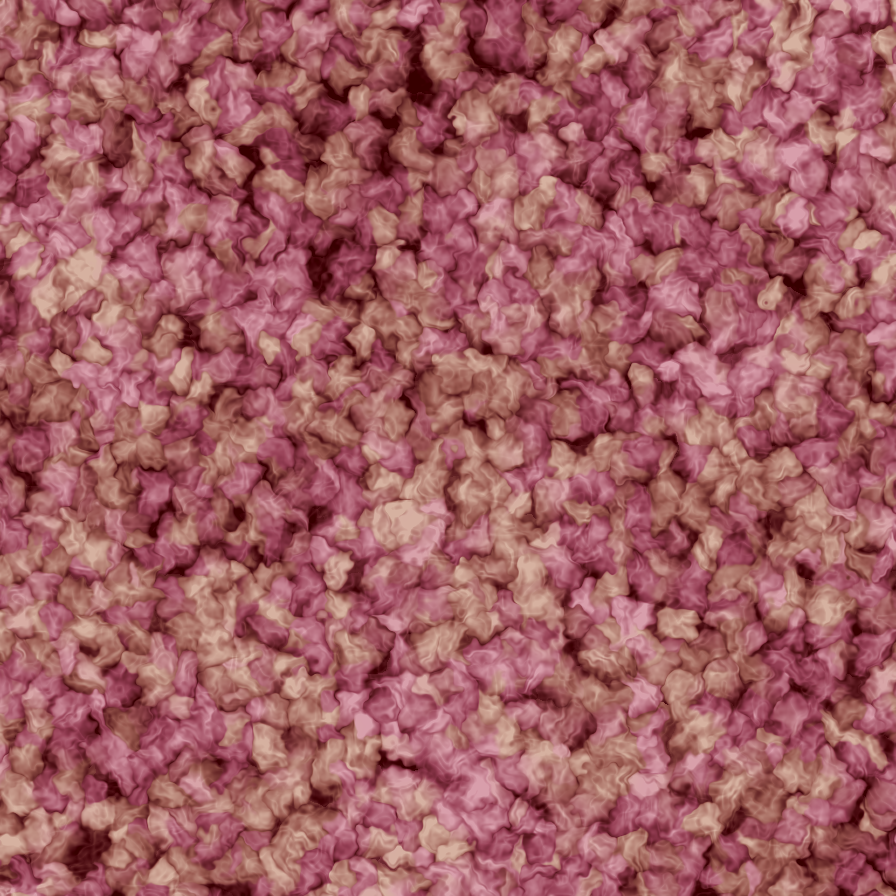
A WebGL 1 fragment shader for this texture:

```glsl
precision highp float;

uniform vec2 u_resolution;

const float TUFTS_ACROSS = 28.0;
const float OVERLAP_SHARPNESS = 11.0;
const vec3 SHADOW_WINE = vec3(0.34, 0.09, 0.11);
const vec3 DUSTY_ROSE = vec3(0.59, 0.325, 0.345);
const vec3 PALE_PINK = vec3(0.77, 0.59, 0.585);
const vec3 BERRY_SHIFT = vec3(0.025, -0.05, 0.015);
const vec3 PEACH_SHIFT = vec3(0.015, 0.025, -0.03);

float hash(vec2 p) {
    vec3 q = fract(vec3(p.xyx) * 0.1031);
    q += dot(q, q.yzx + 33.33);
    return fract((q.x + q.y) * q.z);
}

vec2 hash2(vec2 p) {
    return vec2(hash(p), hash(p + vec2(71.7, 19.3)));
}

float noise(vec2 p) {
    vec2 cell = floor(p);
    vec2 f = fract(p);
    f = f * f * (3.0 - 2.0 * f);
    float low = mix(hash(cell), hash(cell + vec2(1.0, 0.0)), f.x);
    float high = mix(hash(cell + vec2(0.0, 1.0)), hash(cell + 1.0), f.x);
    return mix(low, high, f.y);
}

float cloud(vec2 p) {
    return 0.55 * noise(p) + 0.3 * noise(p * 2.1 + 17.0) + 0.15 * noise(p * 4.3 + 41.0);
}

vec2 noiseOffset(vec2 p) {
    return vec2(noise(p), noise(p + 57.0)) - 0.5;
}

// Curved strands along one tuft
float strands(vec2 local, float bend, vec2 seed) {
    float across = local.y + bend * local.x * local.x;
    return noise(vec2(local.x * 2.5, across * 8.0) + seed * 43.0 + 60.0);
}

// Blended top tuft: x crest height, y own tone, z tint, w strand light
vec4 tuftLayer(vec2 p) {
    vec2 home = floor(p);
    vec4 total = vec4(0.0);
    float weightSum = 0.0001;
    for (int j = -1; j <= 1; j++) {
        for (int i = -1; i <= 1; i++) {
            for (int k = 0; k < 2; k++) {
                vec2 cell = home + vec2(float(i), float(j));
                vec2 id = cell + float(k) * vec2(131.0, 57.0) + 100.0;
                vec2 seed = hash2(id);
                vec2 trait = hash2(id + 211.0);
                vec2 shape = hash2(id + 389.0);

                float angle = 1.57 + (shape.x - 0.5) * 2.6;
                vec2 axis = vec2(cos(angle), sin(angle));
                vec2 away = p - cell - seed;
                vec2 local = vec2(dot(away, axis), dot(away, vec2(-axis.y, axis.x)));
                float bend = (shape.y - 0.5) * 1.4;
                vec2 radii = vec2(0.74, 0.5) * mix(0.8, 1.15, trait.x);
                vec2 scaled = vec2(local.x, local.y + bend * local.x * local.x) / radii;

                float dome = max(1.0 - dot(scaled, scaled), -0.5);
                float weight = exp(OVERLAP_SHARPNESS * (dome + 0.6 * seed.x - 0.6));
                float lit = dome + 0.25 * dot(away, vec2(-0.4, 0.9));
                total += weight * vec4(lit, trait.y, shape.y, strands(local, bend, seed));
                weightSum += weight;
            }
        }
    }
    return total / weightSum;
}

// Fine curly hairs made from ridged noise
float fuzz(vec2 uv) {
    vec2 p = uv * 105.0 + 2.2 * noiseOffset(uv * 60.0);
    float ridge = 1.0 - abs(2.0 * noise(p) - 1.0);
    return 0.6 * ridge + 0.4 * noise(uv * 210.0);
}

vec3 yarnColor(float tone, float tint) {
    vec3 color = tone < 0.5
        ? mix(SHADOW_WINE, DUSTY_ROSE, tone * 2.0)
        : mix(DUSTY_ROSE, PALE_PINK, tone * 2.0 - 1.0);
    vec3 shift = mix(BERRY_SHIFT, PEACH_SHIFT, smoothstep(0.2, 0.8, tint));
    return color + shift * smoothstep(-0.1, 0.45, tone);
}

void main() {
    vec2 uv = gl_FragCoord.xy / u_resolution.y;

    // Ragged tuft outlines
    vec2 frayed = uv * TUFTS_ACROSS;
    frayed += 0.45 * noiseOffset(uv * 48.0) + 0.24 * noiseOffset(uv * 130.0);
    vec4 tuft = tuftLayer(frayed);

    // Broad dye patches and worn areas
    float patchTone = cloud(uv * 7.0 + 5.0) - 0.5;
    float patchTint = cloud(uv * 9.0 + 83.0) - 0.5;

    float tone = 0.53;
    tone += 0.62 * (tuft.x - 0.5);
    tone += 0.48 * (tuft.y - 0.5);
    tone += 0.65 * patchTone;
    tone += 0.46 * (tuft.w - 0.5);
    tone += 0.4 * (fuzz(uv) - 0.53);

    float tint = tuft.z + 1.1 * patchTint + 0.35 * (tuft.y - 0.5);
    vec3 color = yarnColor(clamp(tone, -0.25, 1.15), tint);
    gl_FragColor = vec4(clamp(color, 0.0, 1.0), 1.0);
}
```
